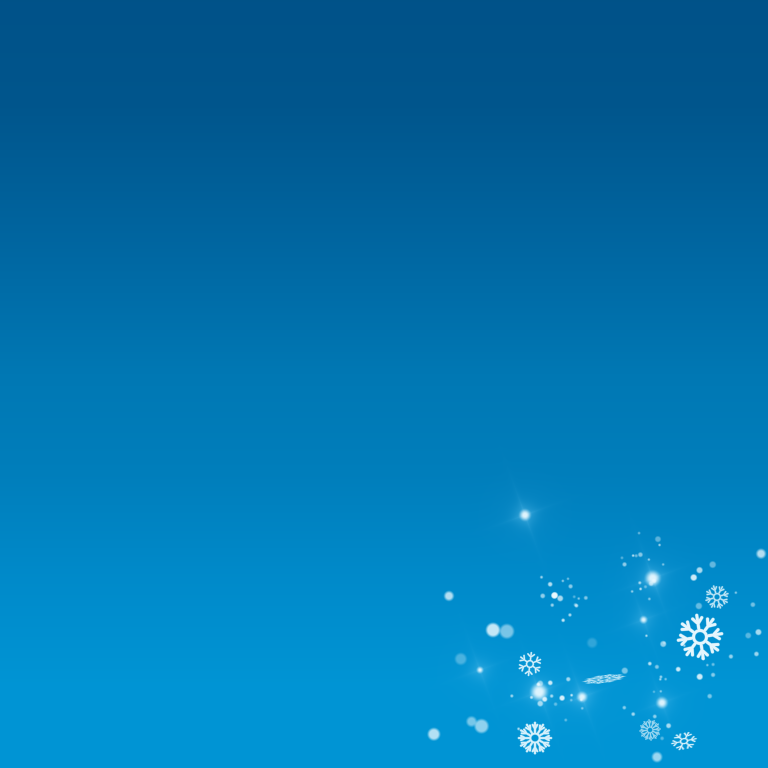
A WebGL 2 fragment shader for this background:

```glsl
#version 300 es
precision highp float;

uniform vec2 u_resolution;
out vec4 fragColor;

const float TAU = 6.2831853;
const vec3 SNOW = vec3(0.93, 0.98, 1.0);
const vec3 HAZE = vec3(0.42, 0.78, 0.95);

// Sky stops: red, green, blue, height
const int SKY_COUNT = 7;
const vec4 SKY[SKY_COUNT] = vec4[](
  vec4(0.0, 0.58, 0.83, 0.11), vec4(0.0, 0.54, 0.79, 0.25),
  vec4(0.0, 0.495, 0.735, 0.38), vec4(0.0, 0.47, 0.705, 0.51),
  vec4(0.0, 0.40, 0.63, 0.68), vec4(0.0, 0.335, 0.55, 0.86),
  vec4(0.0, 0.32, 0.535, 1.0));

// Flakes: x, y, radius, tilt; then arms, squash, opacity
const int FLAKE_COUNT = 7;
const vec4 FLAKES[FLAKE_COUNT] = vec4[](
  vec4(0.9115, 0.1706, 0.030, 0.15), vec4(0.9336, 0.2227, 0.0155, 0.3),
  vec4(0.690, 0.1354, 0.0155, 0.4), vec4(0.6966, 0.039, 0.022, 0.0),
  vec4(0.8464, 0.0495, 0.0137, 0.1), vec4(0.8906, 0.035, 0.0165, 0.2),
  vec4(0.7865, 0.1159, 0.0255, 0.13));
const vec3 FLAKE_FORM[FLAKE_COUNT] = vec3[](
  vec3(8.0, 1.0, 0.96), vec3(8.0, 1.0, 0.8), vec3(6.0, 1.0, 0.9),
  vec3(12.0, 0.95, 0.9), vec3(12.0, 1.0, 0.65), vec3(6.0, 0.7, 0.95),
  vec3(10.0, 0.2, 1.0));

// Soft discs: x, y, radius, opacity
const int DISC_COUNT = 10;
const vec4 DISCS[DISC_COUNT] = vec4[](
  vec4(0.642, 0.1797, 0.0085, 0.82), vec4(0.660, 0.178, 0.0088, 0.5),
  vec4(0.565, 0.044, 0.0073, 0.75), vec4(0.627, 0.0545, 0.0085, 0.6),
  vec4(0.614, 0.0605, 0.006, 0.5), vec4(0.5846, 0.224, 0.0055, 0.75),
  vec4(0.600, 0.142, 0.007, 0.3), vec4(0.991, 0.279, 0.0055, 0.75),
  vec4(0.8555, 0.0143, 0.006, 0.65), vec4(0.771, 0.163, 0.006, 0.2));

// Glints: x, y, core radius, halo strength
const int GLINT_COUNT = 7;
const vec4 GLINTS[GLINT_COUNT] = vec4[](
  vec4(0.6836, 0.3294, 0.0055, 0.45), vec4(0.850, 0.247, 0.0075, 0.5),
  vec4(0.702, 0.099, 0.0085, 0.55), vec4(0.758, 0.0925, 0.005, 0.45),
  vec4(0.625, 0.1276, 0.003, 0.3), vec4(0.862, 0.085, 0.0055, 0.3),
  vec4(0.838, 0.193, 0.0035, 0.3));
const float RAY_TILT = 0.35;

// Specks: cluster centre, then half width and half height
const int CLUSTER_COUNT = 5;
const int SPECK_COUNT = 85;
const vec4 CLUSTERS[CLUSTER_COUNT] = vec4[](
  vec4(0.845, 0.265, 0.045, 0.055), vec4(0.737, 0.222, 0.045, 0.035),
  vec4(0.715, 0.095, 0.07, 0.06), vec4(0.86, 0.11, 0.07, 0.09),
  vec4(0.93, 0.165, 0.08, 0.12));

vec3 hash3(float n) {
  vec3 p = fract(vec3(n) * vec3(0.1031, 0.1030, 0.0973));
  p += dot(p, p.yzx + 33.33);
  return fract((p.xxy + p.yzz) * p.zyx);
}

vec2 rotate(vec2 p, float a) {
  return vec2(cos(a) * p.x + sin(a) * p.y, cos(a) * p.y - sin(a) * p.x);
}

float segment(vec2 p, vec2 a, vec2 b) {
  vec2 d = b - a;
  return length(p - a - d * clamp(dot(p - a, d) / dot(d, d), 0.0, 1.0));
}

// Branched arms around a small ring, in units of the flake radius
float flakeDistance(vec2 p, float arms) {
  float sector = TAU / arms;
  float angle = mod(atan(p.y, p.x + 1e-6) + 0.5 * sector, sector) - 0.5 * sector;
  vec2 q = length(p) * vec2(cos(angle), abs(sin(angle)));
  float d = min(segment(q, vec2(0.28, 0.0), vec2(0.95, 0.0)), abs(length(p) - 0.28));
  d = min(d, segment(q, vec2(0.58, 0.0), vec2(0.82, 1.6 / arms)));
  return d - 0.07;
}

float disc(vec2 p, float radius, float blur) {
  return 1.0 - smoothstep(radius - blur, radius + blur, length(p));
}

void main() {
  vec2 uv = gl_FragCoord.xy / u_resolution;
  float pixel = 1.0 / min(u_resolution.x, u_resolution.y);

  // Vertical sky gradient
  vec3 color = SKY[0].rgb;
  for (int i = 1; i < SKY_COUNT; i++) {
    float t = clamp((uv.y - SKY[i - 1].w) / (SKY[i].w - SKY[i - 1].w), 0.0, 1.0);
    color = mix(color, SKY[i].rgb, t);
  }

  // Glints with halos and crossed rays
  for (int i = 0; i < GLINT_COUNT; i++) {
    vec4 g = GLINTS[i];
    vec2 p = uv - g.xy;
    vec2 q = abs(rotate(p, RAY_TILT));
    float rays = exp(-q.x / 0.003 - q.y / 0.022) + exp(-q.y / 0.003 - q.x / 0.018);
    float halo = exp(-dot(p, p) / 0.00022) + 0.2 * exp(-dot(p, p) / 0.0015);
    color = mix(color, HAZE, min(g.w * (0.6 * halo + 0.6 * rays), 0.8));
    color = mix(color, SNOW, 0.9 * disc(p, g.z, 0.5 * g.z + pixel));
  }

  // Blurred snow
  for (int i = 0; i < DISC_COUNT; i++) {
    vec4 d = DISCS[i];
    color = mix(color, SNOW, d.w * disc(uv - d.xy, d.z, 0.0018 + 0.5 * pixel));
  }

  // Scattered specks
  for (int i = 0; i < SPECK_COUNT; i++) {
    vec4 c = CLUSTERS[i % CLUSTER_COUNT];
    vec3 h = hash3(float(i) + 7.0);
    vec3 k = hash3(float(i) + 191.0);
    vec2 p = uv - c.xy - c.zw * (h.xy + k.xy - 1.0);
    float radius = mix(0.0013, 0.0042, h.z * h.z);
    color = mix(color, SNOW, mix(0.35, 0.9, k.z) * disc(p, radius, 0.0008 + 0.5 * pixel));
  }

  // Snowflakes, some seen edge-on
  for (int i = 0; i < FLAKE_COUNT; i++) {
    vec4 f = FLAKES[i];
    vec3 form = FLAKE_FORM[i];
    vec2 p = rotate(uv - f.xy, f.w) / (f.z * vec2(1.0, form.y));
    float blur = 0.8 * pixel / (f.z * form.y);
    float cover = 1.0 - smoothstep(-blur, blur, flakeDistance(p, form.x));
    color = mix(color, SNOW, form.z * cover);
  }

  fragColor = vec4(color, 1.0);
}
```
